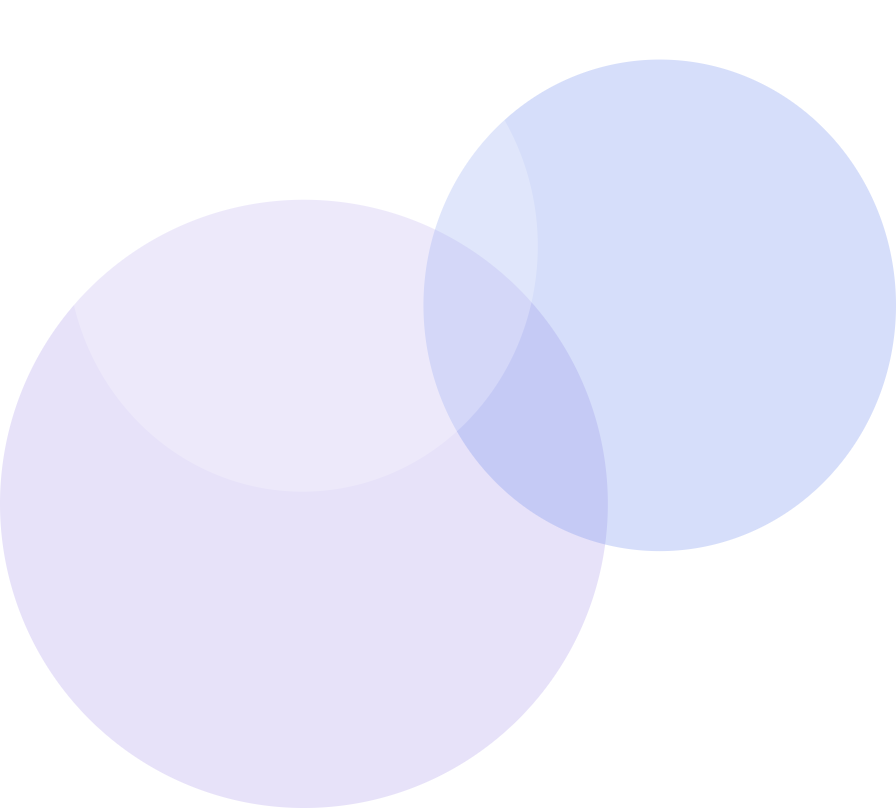
Give the GLSL for this background, as a Shadertoy shader.

```glsl
// Draws translucent lilac, blue and white ovals overlapping on a white ground.

const vec3 WHITE = vec3(1.0);
const vec3 LILAC = vec3(0.53, 0.43, 0.88);
const vec3 BLUE = vec3(0.463, 0.569, 0.93);

// Approximate signed distance to an ellipse centred at the origin
float ellipseDistance(vec2 p, vec2 radii) {
    float level = length(p / radii);
    float slope = length(p / (radii * radii));
    return level * (level - 1.0) / max(slope, 0.0001);
}

// Lays a translucent oval over a colour, with an edge one pixel wide;
// centre and radii are fractions of the canvas
vec3 layOval(vec3 base, vec2 uv, vec2 centre, vec2 radii, vec3 tint, float opacity) {
    vec2 aspect = vec2(iResolution.x / iResolution.y, 1.0);
    float dist = ellipseDistance((uv - centre) * aspect, radii * aspect);
    float coverage = clamp(0.5 - dist * iResolution.y, 0.0, 1.0);
    return mix(base, tint, coverage * opacity);
}

void mainImage(out vec4 fragColor, in vec2 fragCoord) {
    vec2 uv = fragCoord / iResolution.xy;

    // Layers from back to front
    vec3 color = WHITE;
    color = layOval(color, uv, vec2(0.3392, 0.3764), vec2(0.3392, 0.3764), LILAC, 0.2);
    color = layOval(color, uv, vec2(0.7363, 0.6221), vec2(0.2637, 0.3042), BLUE, 0.3);
    color = layOval(color, uv, vec2(0.3375, 0.6955), vec2(0.2627, 0.3040), WHITE, 0.25);

    fragColor = vec4(color, 1.0);
}
```
